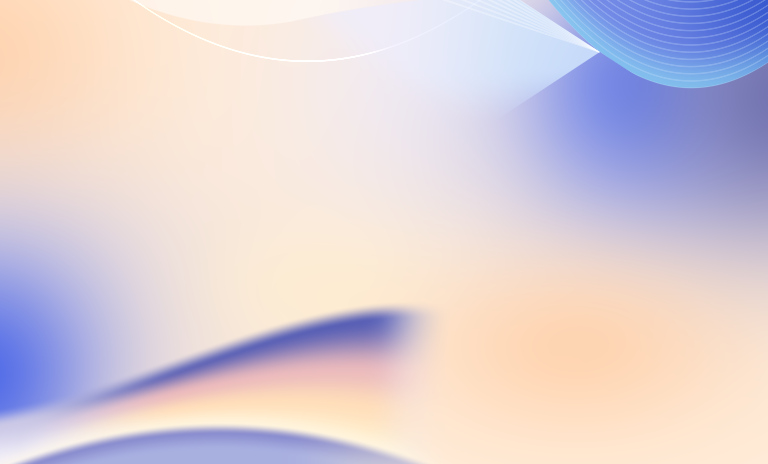
Give the GLSL for this background, as a Shadertoy shader.

```glsl
// Soft pastel backdrop: blurred colour glows over cream, a smooth indigo ridge
// and low hill at lower left, and translucent ribbons with fine lines at the top.
// Glows are Gaussians; ribbons and hills are regions bounded by simple curves.

const vec3 CREAM  = vec3(1.00, 0.925, 0.85);
const vec3 PEACH  = vec3(1.00, 0.82, 0.67);
const vec3 BUTTER = vec3(1.00, 0.94, 0.81);
const vec3 ROSE   = vec3(0.92, 0.73, 0.74);
const vec3 LILAC  = vec3(0.79, 0.78, 0.90);
const vec3 MIST   = vec3(0.94, 0.93, 0.98);
const vec3 BLUE   = vec3(0.44, 0.53, 0.93);
const vec3 COBALT = vec3(0.29, 0.40, 0.91);
const vec3 SLATE  = vec3(0.40, 0.41, 0.67);
const vec3 INDIGO = vec3(0.34, 0.37, 0.71);
const vec3 CYAN   = vec3(0.53, 0.78, 0.94);
const vec3 ICE    = vec3(0.82, 0.90, 0.99);
const vec3 ROYAL  = vec3(0.18, 0.32, 0.81);

const vec2  TIP = vec2(0.781, 0.888);    // where the two ribbons meet
const float FOLD_X = 0.378;              // left start of the pale ribbon
const float LINE_WIDTH = 0.0012;
const float LINE_SPACING = 0.0155;
const int   FAN_LINES = 8;

float glow(vec2 uv, vec2 centre, vec2 radius) {
    vec2 q = (uv - centre) / radius;
    return exp(-dot(q, q));
}

// Antialiased step: 1 where the signed distance is positive
float inside(float d) {
    float w = 0.8 / iResolution.y;
    return smoothstep(-w, w, d);
}

// Thin line around d = 0, dimmed when narrower than a pixel
float hairline(float d) {
    float px = 1.0 / iResolution.y;
    float w = max(LINE_WIDTH, px);
    return (1.0 - smoothstep(0.3 * w, 0.3 * w + px, abs(d))) * LINE_WIDTH / w;
}

float bowl(float x, float low, float bend, float centre) {
    return low + bend * (x - centre) * (x - centre);
}

vec3 backdrop(vec2 uv) {
    vec3 col = CREAM;
    col = mix(col, PEACH, 0.85 * glow(uv, vec2(-0.03, 0.88), vec2(0.19, 0.28)));
    col = mix(col, LILAC, 0.70 * glow(uv, vec2(0.00, 0.33), vec2(0.27, 0.30)));
    col = mix(col, COBALT, 0.95 * glow(uv, vec2(-0.03, 0.19), vec2(0.15, 0.25)));
    col = mix(col, MIST, 0.80 * glow(uv, vec2(0.56, 0.85), vec2(0.20, 0.34)));
    col = mix(col, LILAC, 0.95 * glow(uv, vec2(0.86, 0.68), vec2(0.25, 0.27)));
    col = mix(col, BLUE, 0.95 * glow(uv, vec2(0.82, 0.82), vec2(0.13, 0.23)));
    col = mix(col, SLATE, 0.90 * glow(uv, vec2(1.03, 0.80), vec2(0.17, 0.30)));
    col = mix(col, BUTTER, 0.60 * glow(uv, vec2(0.42, 0.38), vec2(0.16, 0.14)));
    return mix(col, PEACH, 0.85 * glow(uv, vec2(0.75, 0.25), vec2(0.20, 0.19)));
}

vec3 hills(vec3 col, vec2 uv) {
    float ridgeY = 0.09 + 0.243 * smoothstep(-0.08, 0.54, uv.x);
    float hillY = bowl(uv.x, 0.078, -1.15, 0.286);
    float depth = ridgeY - uv.y;
    float t = depth / (ridgeY - max(hillY, 0.0));

    // Ridge: indigo rim falling through rose and peach to butter
    vec3 body = mix(INDIGO, ROSE, smoothstep(0.04, 0.45, t));
    body = mix(body, mix(PEACH, BUTTER, 0.4), smoothstep(0.40, 0.72, t));
    body = mix(body, BUTTER, smoothstep(0.65, 1.0, t));
    vec3 pale = mix(LILAC, MIST, smoothstep(0.1, 1.0, t));
    body = mix(pale, body, smoothstep(0.02, 0.24, uv.x));
    body = mix(body, MIST, 0.45 * smoothstep(0.47, 0.56, uv.x));
    float fade = 1.0 - smoothstep(0.49, 0.59, uv.x);
    col = mix(col, body, smoothstep(-0.02, 0.02, depth) * fade);

    // Low hill with a light halo along its crest
    float h = hillY - uv.y;
    float soft = 1.0 - smoothstep(0.36, 0.56, uv.x);
    col = mix(col, vec3(1.0, 0.97, 0.91), 0.65 * exp(-h * h / 0.0008) * (0.3 + 0.7 * fade));
    vec3 hillCol = mix(vec3(0.52, 0.53, 0.80), vec3(0.66, 0.69, 0.88), smoothstep(0.0, 0.05, h));
    return mix(col, hillCol, smoothstep(-0.012, 0.014, h) * mix(0.45, 1.0, soft));
}

vec3 ribbons(vec3 col, vec2 uv) {
    vec2 fromTip = uv - TIP;
    float run = uv.x - FOLD_X;
    float foldTop = 0.953 + 0.37 * run - 0.55 * run * run;
    float edge = -fromTip.y - 1.08 * fromTip.x;      // positive left of the fold

    // White veil at the upper left, with a loose thread below it
    float veilLow = uv.x < FOLD_X ? bowl(uv.x, 0.945, 2.4, 0.32) : foldTop;
    float veil = inside(uv.y - veilLow) * (1.0 - smoothstep(0.40, 0.56, uv.x));
    col = mix(col, vec3(1.0, 0.98, 0.96), 0.65 * veil);
    col += 0.25 * hairline(uv.y - bowl(uv.x, 0.868, 2.6, 0.4)) * inside(edge);

    // Pale ribbon: crisp at the tip, dissolving down and left
    float pale = inside(foldTop - uv.y) * inside(edge) * inside(fromTip.y - 1.09 * fromTip.x);
    pale *= smoothstep(0.0, 0.10, run - 0.8 * (0.953 - uv.y)) * smoothstep(0.72, 0.86, uv.y);
    vec3 paleCol = mix(MIST, ICE, smoothstep(0.48, 0.72, uv.x));
    col = mix(col, paleCol, 0.85 * pale);
    for (int i = 0; i < FAN_LINES; i++) {
        float slope = 1.08 - 0.075 * float(i);
        float d = (fromTip.y + slope * fromTip.x) / sqrt(1.0 + slope * slope);
        col = mix(col, vec3(1.0), 0.55 * hairline(d) * pale);
    }

    // Blue ribbon: cyan lower rim, royal upper corner, nested contour lines
    float rise = uv.y - bowl(uv.x, 0.81, 5.5, 0.9);
    float sheet = inside(rise) * inside(-edge);
    vec3 sheetCol = mix(CYAN, vec3(0.46, 0.55, 0.91), smoothstep(0.0, 0.11, rise));
    sheetCol = mix(sheetCol, ROYAL, 0.95 * glow(uv, vec2(1.03, 0.99), vec2(0.15, 0.13)));
    float contour = (abs(fract(rise / LINE_SPACING) - 0.5) - 0.5) * LINE_SPACING;
    sheetCol = mix(sheetCol, ICE, 0.5 * hairline(contour));
    return mix(col, sheetCol, 0.95 * sheet);
}

void mainImage(out vec4 fragColor, in vec2 fragCoord) {
    vec2 uv = fragCoord / iResolution.xy;
    vec3 col = ribbons(hills(backdrop(uv), uv), uv);
    fragColor = vec4(clamp(col, 0.0, 1.0), 1.0);
}
```
